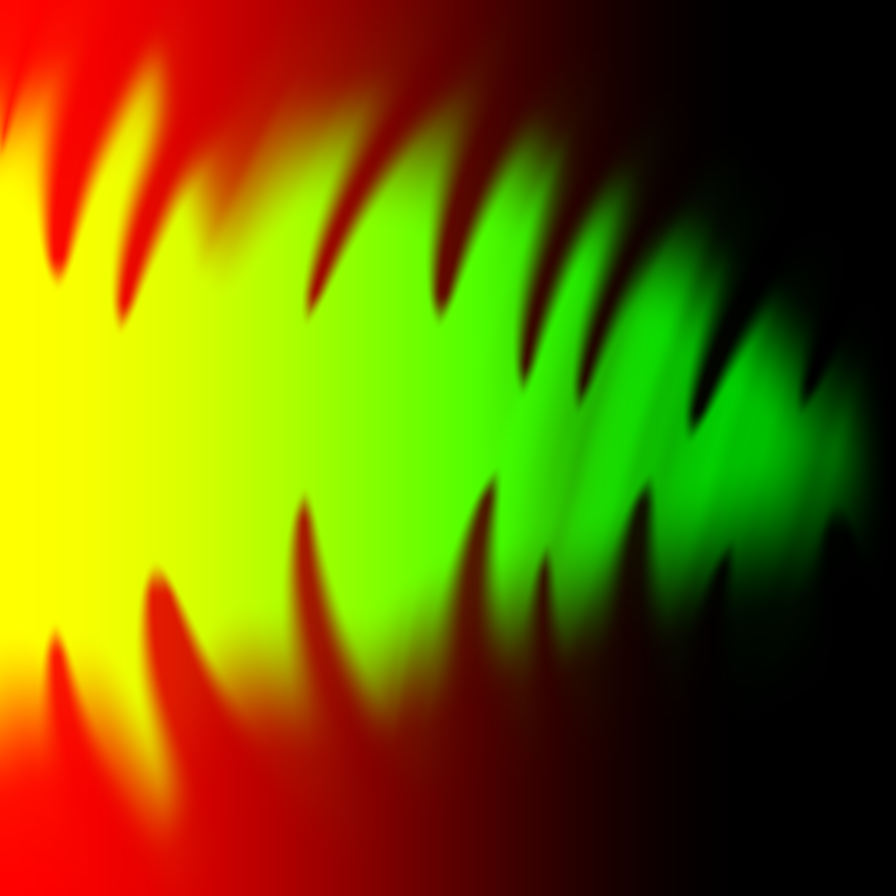
Give the GLSL for this background, as a Shadertoy shader.

```glsl
// A ragged green flame narrows to the right over a red-to-black gradient.
// Soft curved wedges cut the upper and lower rims of the green layer;
// slanted value noise adds faint streaks. Red and green mix to yellow.

const float RED_END = 0.85;      // where the red gradient reaches black
const float CURVE = 0.95;        // sideways bend of every wedge
const float WEDGE_POWER = 0.7;   // below 1 gives rounded wedge tips
const float WEDGE_BLUR = 0.085;  // blur gained with distance from the tip
const float TIP_FADE = 0.045;    // distance over which a wedge sets in
const float RIM_BLUR = 0.095;
const float HAZE_BLUR = 0.22;    // wide faint glow around the rims
const float HAZE = 0.14;
const float STREAK_SHIFT = 0.045; // how far streaks displace the rims
const float STREAK_SHADE = 0.38; // streak contrast in the narrow end
const float TOP_WEDGE_DEPTH = 0.97;
const float LOW_WEDGE_DEPTH = 0.9;

// Wedges: tip x, tip y, lean, width
const int TOP_COUNT = 9;
const vec4 TOP_WEDGES[TOP_COUNT] = vec4[](
    vec4(0.000, 0.815, 0.10, 0.025), vec4(0.065, 0.672, -0.03, 0.105),
    vec4(0.134, 0.622, 0.10, 0.082), vec4(0.341, 0.632, 0.22, 0.072),
    vec4(0.490, 0.630, 0.06, 0.095), vec4(0.583, 0.552, 0.06, 0.068),
    vec4(0.644, 0.532, 0.15, 0.066), vec4(0.768, 0.500, 0.23, 0.090),
    vec4(0.892, 0.530, 0.27, 0.085));

const int LOW_COUNT = 8;
const vec4 LOW_WEDGES[LOW_COUNT] = vec4[](
    vec4(0.062, 0.310, 0.00, 0.090), vec4(0.174, 0.378, 0.08, 0.145),
    vec4(0.341, 0.460, -0.08, 0.078), vec4(0.557, 0.484, -0.35, 0.080),
    vec4(0.612, 0.400, -0.15, 0.060), vec4(0.728, 0.478, -0.29, 0.090),
    vec4(0.820, 0.405, -0.35, 0.080), vec4(0.935, 0.445, 0.00, 0.150));

float hash(float n) {
    n = fract(n * 0.1031);
    n *= n + 33.33;
    n *= n + n;
    return fract(n);
}

float noise(float x) {
    float cell = floor(x);
    float f = fract(x);
    return mix(hash(cell), hash(cell + 1.0), f * f * (3.0 - 2.0 * f));
}

float bump(float x, float center, float width) {
    float d = (x - center) / width;
    return exp(-d * d);
}

// Soft step with a faint wide haze; d is the depth behind the rim
float rim(float d) {
    float core = smoothstep(-RIM_BLUR, RIM_BLUR, d);
    float haze = smoothstep(-HAZE_BLUR, RIM_BLUR, d);
    return mix(core, haze, HAZE);
}

// Coverage of a wedge opening outward; side is +1 upward, -1 downward
float wedge(vec2 p, vec4 w, float side) {
    float h = max((p.y - w.y) * side, 0.0);
    float axis = w.x + w.z * h + CURVE * h * h;
    float inside = w.w * pow(h, WEDGE_POWER) - abs(p.x - axis);
    float blur = 0.005 + WEDGE_BLUR * h;
    return smoothstep(-blur, blur, inside) * smoothstep(0.0, TIP_FADE, h);
}

// Streaks follow the lean of the fingers
float streaks(vec2 p) {
    float dy = p.y - 0.5;
    float lowLean = mix(-0.35, 0.25, smoothstep(0.3, 0.5, p.x));
    float lean = mix(lowLean, 0.3, smoothstep(-0.06, 0.06, dy));
    float u = p.x - lean * dy - 0.25 * dy * abs(dy);
    return 0.8 * noise(u * 19.0 + 7.0) + 0.2 * noise(u * 60.0 + 40.0);
}

float flame(vec2 p) {
    float streak = streaks(p) - 0.5;

    // Upper and lower rims
    float top = 0.86 - 0.37 * p.x * p.x * p.x;
    top += 0.035 * bump(p.x, 0.57, 0.06) - 0.085 * bump(p.x, 0.245, 0.055);
    top += 0.055 * bump(p.x, 0.16, 0.035) + STREAK_SHIFT * streak;
    float low = 0.2 + 0.26 * pow(p.x, 1.5);
    low -= 0.09 * bump(p.x, 0.175, 0.05) + 0.035 * bump(p.x, 0.41, 0.05);
    low -= 0.5 * STREAK_SHIFT * streak;
    float body = rim(top - p.y) * rim(p.y - low);

    // Cuts between the fingers
    for (int i = 0; i < TOP_COUNT; i++)
        body *= 1.0 - TOP_WEDGE_DEPTH * wedge(p, TOP_WEDGES[i], 1.0);
    for (int i = 0; i < LOW_COUNT; i++)
        body *= 1.0 - LOW_WEDGE_DEPTH * wedge(p, LOW_WEDGES[i], -1.0);

    // Dimmer, streaked narrow end
    float tail = smoothstep(0.52, 0.66, p.x);
    float shade = 1.0 - 0.18 * tail + STREAK_SHADE * tail * streak;
    shade *= 1.0 - 0.5 * smoothstep(0.85, 0.93, p.x);
    shade *= 1.0 - smoothstep(0.92, 1.0, p.x);
    return body * shade;
}

void mainImage(out vec4 fragColor, in vec2 fragCoord) {
    vec2 p = fragCoord / iResolution.xy;
    float red = 1.0 - smoothstep(0.0, RED_END, p.x);
    float green = flame(p);
    fragColor = vec4(red, green, 0.0, 1.0);
}
```
